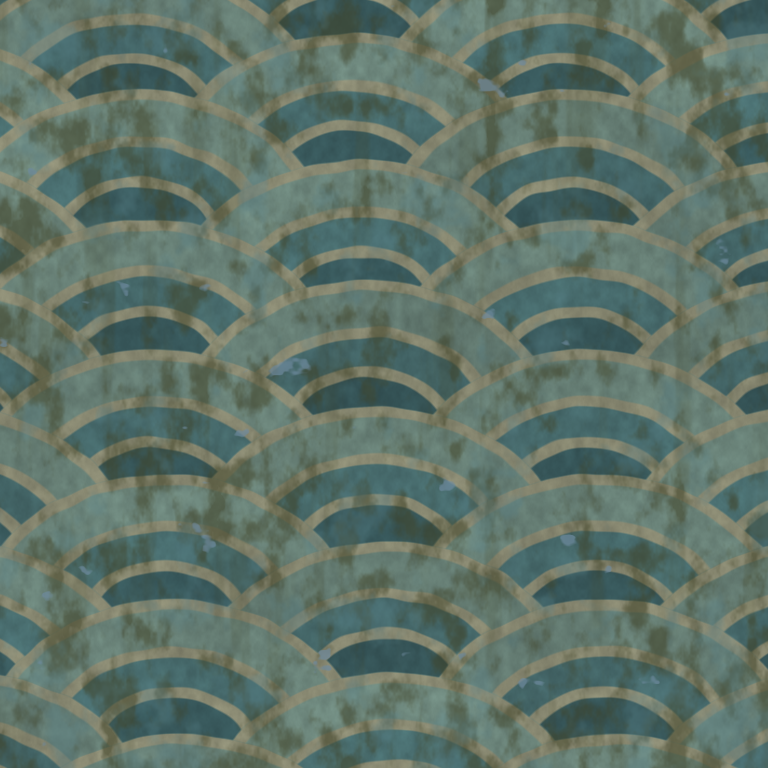
Write a three.js fragment shader that draws this pattern.

```glsl
// Overlapping wave scales: twelve staggered rows of flattened arches, each with
// three tan outlines around pale, teal and dark bands. Lower rows are painted
// over upper ones, then layered value noise adds mottling, stains and chips.

#define ROWS 12.0           // staggered rows down the canvas
#define COLUMN 0.2815       // distance between neighbouring columns
#define SHEAR 0.068         // sideways drift of the columns going down
#define ARCH_HEIGHT 0.215   // crown to centre of an arch
#define ARCH_STRETCH 1.2    // arch width relative to height
#define LINE_WIDTH 0.014
#define SOFTNESS 0.0016     // half width of a smoothed edge
#define STAIN 0.55          // strength of the brown wear
#define LINE_COLOR vec3(0.535, 0.535, 0.445)
#define PALE_COLOR vec3(0.405, 0.500, 0.462)
#define TEAL_COLOR vec3(0.275, 0.412, 0.418)
#define DARK_COLOR vec3(0.215, 0.338, 0.350)

varying vec2 vUv;

float hash(vec2 p) {
  vec3 q = fract(vec3(p.xyx) * 0.1031);
  q += dot(q, q.yzx + 33.33);
  return fract((q.x + q.y) * q.z);
}

float noise(vec2 p) {
  vec2 cell = floor(p);
  vec2 f = fract(p);
  f = f * f * (3.0 - 2.0 * f);
  return mix(mix(hash(cell), hash(cell + vec2(1.0, 0.0)), f.x),
             mix(hash(cell + vec2(0.0, 1.0)), hash(cell + vec2(1.0)), f.x), f.y);
}

float fbm(vec2 p) {
  float sum = 0.0;
  float amplitude = 0.533;
  for (int i = 0; i < 4; i++) {
    sum += amplitude * noise(p);
    p = p * 2.03 + vec2(17.3, 9.1);
    amplitude *= 0.5;
  }
  return sum;
}

float edge(float d) {
  return smoothstep(-SOFTNESS, SOFTNESS, d);
}

float outline(float depth, float start) {
  return edge(depth - start) * edge(start + LINE_WIDTH - depth);
}

// Height of a row's crowns, measured from the top, with uneven spacing
float crownHeight(float row) {
  float unevenness = 0.0033 * cos(0.5236 * row) - 0.0052 * cos(2.3562 * (row - 1.0));
  return 0.0362 + row / ROWS + unevenness;
}

// Concentric bands and outlines by depth below the arch edge
vec3 scaleColor(float depth, float tint) {
  vec3 color = mix(PALE_COLOR, TEAL_COLOR, edge(depth - 0.068));
  color = mix(color, DARK_COLOR, edge(depth - 0.120));
  color *= 0.95 + 0.10 * tint;
  float line = outline(depth, 0.0);
  line = max(line, outline(depth, 0.061));
  line = max(line, outline(depth, 0.113));
  return mix(color, LINE_COLOR, line);
}

vec3 waveScales(vec2 p) {
  vec3 color = PALE_COLOR;
  for (int i = 0; i < 17; i++) {
    float row = float(i) - 4.0;
    float crown = crownHeight(row);
    float center = 0.4896 + SHEAR * (crown - 0.531) + COLUMN * mod(row, 2.0);
    float across = (p.x - center) / (2.0 * COLUMN) + 0.5;
    vec2 offset = vec2((fract(across) - 0.5) * 2.0 * COLUMN / ARCH_STRETCH,
                       p.y - crown - ARCH_HEIGHT);
    float depth = ARCH_HEIGHT - length(offset);
    float tint = hash(vec2(floor(across) + 20.0, row + 40.0));
    color = mix(color, scaleColor(depth, tint), edge(depth));
  }
  return color;
}

vec3 weather(vec3 color, vec2 p) {
  // Fine grain and broad patches of tone
  float grain = fbm(p * vec2(85.0, 65.0) + 3.0);
  float patches = fbm(p * vec2(7.0, 5.0) + 41.0);
  color *= 0.80 + 0.24 * grain + 0.16 * patches;

  // Olive brown blots, denser inside the broad patches, and faint drips
  float blots = fbm(p * vec2(42.0, 29.0) + vec2(71.0, 13.0));
  float drips = fbm(p * vec2(36.0, 4.0) + vec2(5.0, 83.0));
  float stain = smoothstep(0.46, 0.82, blots + 0.35 * (patches - 0.5));
  stain += 0.35 * smoothstep(0.56, 0.80, drips);
  color = mix(color, vec3(0.245, 0.255, 0.145), STAIN * min(stain, 1.0));

  // Blue tinge and a few pale blue chips
  float tinge = smoothstep(0.55, 0.78, fbm(p * vec2(24.0, 20.0) + 137.0));
  color = mix(color, vec3(0.34, 0.50, 0.53), 0.35 * tinge);
  float chips = smoothstep(0.80, 0.85, fbm(p * vec2(19.0, 27.0) + 211.0));
  return mix(color, vec3(0.43, 0.54, 0.62), 0.7 * chips);
}

void main() {
  vec2 p = vec2(vUv.x, 1.0 - vUv.y);
  // Slight hand-drawn wobble of the outlines
  vec2 wobble = vec2(noise(p * 32.0 + 7.0), noise(p * 32.0 + 59.0)) - 0.5;
  vec3 color = waveScales(p + 0.004 * wobble);
  gl_FragColor = vec4(weather(color, p), 1.0);
}
```
